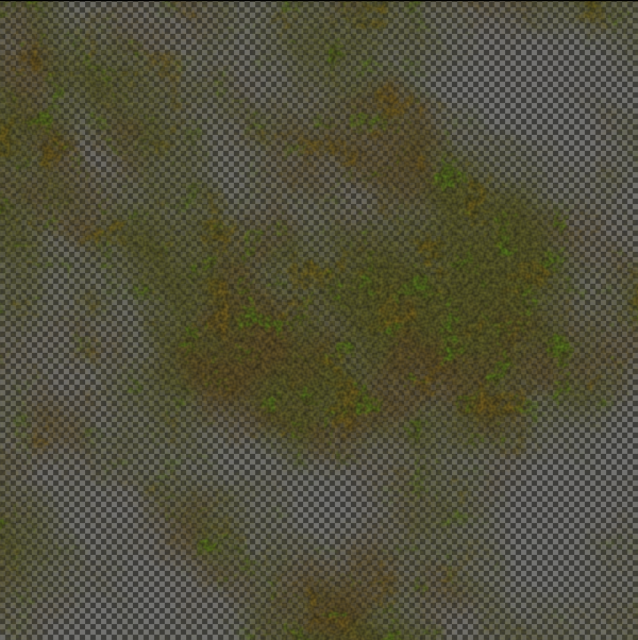
This texture is drawn by a WebGL 1 fragment shader. Its source:

```glsl
precision highp float;

uniform vec2 u_resolution;

#define CHECKS 120.0
#define PATCH_SCALE vec2(2.3, 3.1)
#define PATCH_LOW -0.47
#define PATCH_HIGH 0.43
#define MAX_COVER 0.93
#define TUFT_SCALE 15.0
#define GRAIN_SCALE 210.0
#define GRAIN_CONTRAST 0.42
#define SEED vec2(17.3, 41.7)

const vec3 CHECK_DARK = vec3(0.235, 0.235, 0.235);
const vec3 CHECK_LIGHT = vec3(0.465, 0.465, 0.468);
const vec3 MOSS_OLIVE = vec3(0.275, 0.275, 0.105);
const vec3 MOSS_BROWN = vec3(0.305, 0.235, 0.105);
const vec3 MOSS_GREEN = vec3(0.250, 0.375, 0.070);
const vec3 MOSS_OCHRE = vec3(0.390, 0.300, 0.060);

// Unit gradient for a lattice point
vec2 gradient(vec2 cell) {
  vec3 h = fract(cell.xyx * vec3(0.1031, 0.1030, 0.0973));
  h += dot(h, h.yzx + 33.33);
  float angle = 6.28318 * fract((h.x + h.y) * h.z);
  return vec2(cos(angle), sin(angle));
}

// Gradient noise, roughly -0.7 to 0.7
float noise(vec2 p) {
  vec2 i = floor(p);
  vec2 f = p - i;
  vec2 w = f * f * f * (f * (f * 6.0 - 15.0) + 10.0);
  vec2 e = vec2(1.0, 0.0);
  float a = dot(gradient(i), f);
  float b = dot(gradient(i + e), f - e);
  float c = dot(gradient(i + e.yx), f - e.yx);
  float d = dot(gradient(i + 1.0), f - 1.0);
  return mix(mix(a, b, w.x), mix(c, d, w.x), w.y);
}

float fbm(vec2 p) {
  float sum = 0.0;
  float amplitude = 0.85;
  for (int i = 0; i < 5; i++) {
    sum += amplitude * noise(p);
    p = mat2(0.8, 0.6, -0.6, 0.8) * p * 2.03 + 11.7;
    amplitude *= 0.52;
  }
  return sum;
}

// Antialiased checkerboard: 0 dark, 1 light
float checker(vec2 uv) {
  vec2 wave = abs(fract(uv * CHECKS * 0.5 + 0.25) - 0.5) * 4.0 - 1.0;
  float softness = 1.15 * CHECKS / u_resolution.x;
  vec2 side = clamp(wave / softness, -1.0, 1.0);
  return 0.5 + 0.5 * side.x * side.y;
}

// Small ragged clumps within a broader spot
float tufts(vec2 uv, float scale, vec2 offset) {
  float spot = noise(uv * scale + offset);
  float ragged = noise(uv * scale * 4.3 + offset.yx);
  return smoothstep(0.12, 0.62, spot + 0.5 * ragged);
}

void main() {
  vec2 uv = gl_FragCoord.xy / u_resolution.x;

  // Broad moss patches, drawn out along the falling diagonal
  vec2 diagonal = vec2(uv.x - uv.y, uv.x + uv.y) * 0.7071;
  float patches = fbm(diagonal * PATCH_SCALE + SEED);
  float density = smoothstep(PATCH_LOW, PATCH_HIGH, patches);

  // Fine fibres and grains
  float fibre = noise(uv * GRAIN_SCALE * 0.45 + 5.1);
  float grain = noise(uv * GRAIN_SCALE + 23.9) + 0.7 * fibre;

  // Coloured tufts
  float green = tufts(uv, TUFT_SCALE * 1.5, vec2(3.7, 61.2));
  float ochre = tufts(uv, TUFT_SCALE, vec2(52.4, 8.9));
  float brown = smoothstep(-0.15, 0.4, fbm(uv * 6.0 + 77.0));
  float clump = max(green, ochre);

  vec3 moss = mix(MOSS_OLIVE, MOSS_BROWN, 0.75 * brown);
  float tint = (0.3 + 0.5 * density) * clamp(0.8 + 1.3 * fibre, 0.0, 1.0);
  moss = mix(moss, MOSS_OCHRE, ochre * tint * 0.75);
  moss = mix(moss, MOSS_GREEN, green * tint);
  moss *= 1.0 + GRAIN_CONTRAST * grain;

  // Thin, grainy cover over the checks
  float cover = 0.06 + 0.84 * density;
  cover += clump * 0.28 * smoothstep(0.08, 0.5, density);
  cover += 0.28 * grain * density * (1.2 - density);
  cover = clamp(cover, 0.0, MAX_COVER);

  vec3 color = mix(CHECK_DARK, CHECK_LIGHT, checker(uv));
  color = mix(color, moss, cover);

  // Dark hairline along the top edge
  float fromTop = (u_resolution.y - gl_FragCoord.y) / u_resolution.x;
  color *= smoothstep(0.001, 0.003, fromTop);

  gl_FragColor = vec4(color, 1.0);
}
```
